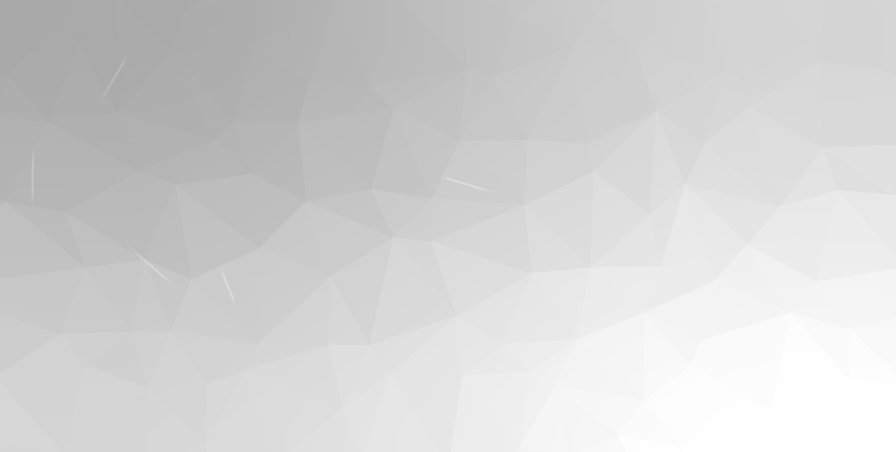
Give the GLSL for this background, as a WebGL 1 fragment shader.

```glsl
precision highp float;
uniform vec2 u_resolution;

#define GRID vec2(14.0, 7.0)
#define JITTER 0.36
#define DARKEST 0.665
#define RISE_RIGHT 0.17
#define RISE_DOWN 0.175
#define FLATNESS 0.72
#define FACET_VARIATION 0.03
#define HAIRLINE_WIDTH 0.0016
#define HAIRLINE_GAIN 0.07

vec2 hash2(vec2 p) {
  vec3 q = fract(vec3(p.xyx) * vec3(0.1031, 0.1030, 0.0973));
  q += dot(q, q.yzx + 33.33);
  return fract((q.xx + q.yz) * q.zy);
}

float gradientNoise(vec2 p) {
  vec2 i = floor(p), f = p - i;
  vec2 u = f * f * f * (f * (f * 6.0 - 15.0) + 10.0);
  vec2 r = vec2(1.0, 0.0);
  float a = dot(hash2(i) * 2.0 - 1.0, f);
  float b = dot(hash2(i + r.xy) * 2.0 - 1.0, f - r.xy);
  float c = dot(hash2(i + r.yx) * 2.0 - 1.0, f - r.yx);
  float d = dot(hash2(i + r.xx) * 2.0 - 1.0, f - r.xx);
  return mix(mix(a, b, u.x), mix(c, d, u.x), u.y);
}

// Broad light: dark upper left, white lower right
float baseTone(vec2 uv) {
  return DARKEST + RISE_RIGHT * smoothstep(0.12, 0.90, uv.x)
       + RISE_DOWN * smoothstep(0.08, 1.0, 1.0 - uv.y);
}

vec2 meshVertex(vec2 id) {
  return id + (hash2(id + 41.0) * 2.0 - 1.0) * JITTER;
}

// Signed distance to the line a-b, positive on its left
float leftOf(vec2 p, vec2 a, vec2 b) {
  vec2 e = normalize(b - a);
  return e.x * (p.y - a.y) - e.y * (p.x - a.x);
}

// Adds one facet as (tone * coverage, coverage)
vec2 facet(vec2 p, vec2 a, vec2 b, vec2 c, float pixel) {
  float inside = min(leftOf(p, a, b), min(leftOf(p, b, c), leftOf(p, c, a)));
  float coverage = smoothstep(-0.6 * pixel, 0.6 * pixel, inside);
  vec2 center = (a + b + c) / 3.0;
  float tone = baseTone(center / GRID);
  tone += FACET_VARIATION * gradientNoise(center * 1.7 + 9.0);
  return vec2(tone, 1.0) * coverage;
}

// Thin pale crease from ends.xy to ends.zw, fading at its tips
float hairline(vec2 uv, vec4 ends) {
  vec2 scale = vec2(u_resolution.x / u_resolution.y, 1.0);
  vec2 d = (uv - ends.xy) * scale, e = (ends.zw - ends.xy) * scale;
  float t = clamp(dot(d, e) / dot(e, e), 0.0, 1.0);
  float soft = 1.0 / u_resolution.y;
  float line = 1.0 - smoothstep(0.0, HAIRLINE_WIDTH + soft, length(d - e * t));
  return line * smoothstep(0.0, 0.3, t) * smoothstep(1.0, 0.7, t);
}

void main() {
  vec2 uv = gl_FragCoord.xy / u_resolution;
  vec2 p = uv * GRID;
  float pixel = GRID.y / u_resolution.y;

  // Jittered mesh, each quad split along its shorter diagonal
  vec2 sum = vec2(0.0);
  for (int y = -1; y <= 1; y++) {
    for (int x = -1; x <= 1; x++) {
      vec2 id = floor(p) + vec2(float(x), float(y));
      vec2 a = meshVertex(id);
      vec2 b = meshVertex(id + vec2(1.0, 0.0));
      vec2 c = meshVertex(id + vec2(1.0, 1.0));
      vec2 d = meshVertex(id + vec2(0.0, 1.0));
      if (distance(a, c) < distance(b, d)) {
        sum += facet(p, a, b, c, pixel) + facet(p, a, c, d, pixel);
      } else {
        sum += facet(p, a, b, d, pixel) + facet(p, b, c, d, pixel);
      }
    }
  }

  // Facets soften toward the top edge
  float smoothTone = baseTone(uv);
  float facetTone = sum.y > 0.001 ? sum.x / sum.y : smoothTone;
  float strength = FLATNESS * mix(1.0, 0.45, smoothstep(0.7, 0.95, uv.y));
  float tone = mix(smoothTone, facetTone, strength);

  // Pale creases
  float crease = hairline(uv, vec4(0.111, 0.772, 0.144, 0.883));
  crease += hairline(uv, vec4(0.036, 0.540, 0.037, 0.677));
  crease += hairline(uv, vec4(0.487, 0.612, 0.555, 0.572));
  crease += hairline(uv, vec4(0.140, 0.461, 0.197, 0.363));
  crease += hairline(uv, vec4(0.245, 0.412, 0.264, 0.319));
  tone += HAIRLINE_GAIN * crease;

  gl_FragColor = vec4(vec3(clamp(tone, 0.0, 1.0)), 1.0);
}
```
